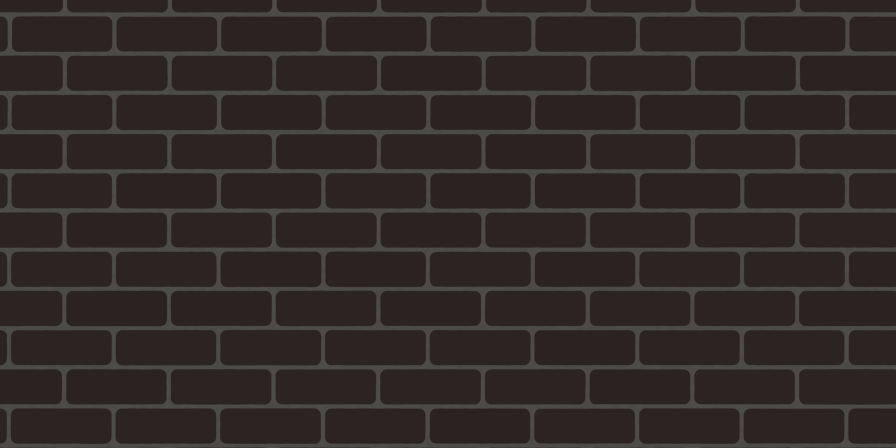
A Shadertoy shader for this pattern:

```glsl
// Dark brick wall in running bond with rounded bricks and thin grey mortar.

// Lengths are in canvas heights
const vec2  PITCH        = vec2(0.2337, 0.0875);
const vec2  ORIGIN       = vec2(0.0195, 0.0052);
const float ROW_SHIFT    = 0.527;    // offset of odd rows, in bricks
const float DRIFT        = 0.0026;   // sideways lean from bottom to top
const float JOINT        = 0.0092;
const float CORNER       = 0.0145;
const float EDGE_SOFT    = 0.0016;
const float SIZE_JITTER  = 0.0007;
const float EDGE_WOBBLE  = 0.0007;
const float TINT_JITTER  = 0.006;
const float MORTAR_GRAIN = 0.016;

const vec3 BRICK_COLOR  = vec3(0.170, 0.140, 0.128);
const vec3 MORTAR_COLOR = vec3(0.302, 0.294, 0.276);

float hash(vec2 p) {
    vec3 q = fract(vec3(p.xyx) * 0.1031);
    q += dot(q, q.yzx + 33.33);
    return fract((q.x + q.y) * q.z);
}

float valueNoise(vec2 p) {
    vec2 cell = floor(p);
    vec2 f = fract(p);
    f = f * f * (3.0 - 2.0 * f);
    float low  = mix(hash(cell), hash(cell + vec2(1.0, 0.0)), f.x);
    float high = mix(hash(cell + vec2(0.0, 1.0)), hash(cell + 1.0), f.x);
    return mix(low, high, f.y);
}

float roundedBox(vec2 p, vec2 halfSize, float radius) {
    vec2 q = abs(p) - halfSize + radius;
    return length(max(q, 0.0)) + min(max(q.x, q.y), 0.0) - radius;
}

void mainImage(out vec4 fragColor, in vec2 fragCoord) {
    vec2 uv = fragCoord / iResolution.y;

    // Brick grid with every other row shifted
    vec2 grid = (uv - ORIGIN - vec2(DRIFT * uv.y, 0.0)) / PITCH;
    float row = floor(grid.y);
    grid.x -= ROW_SHIFT * mod(row, 2.0);
    vec2 id = floor(grid) + 20.0;
    vec2 local = (fract(grid) - 0.5) * PITCH;

    // Brick outline, slightly uneven
    vec2 jitter = vec2(hash(id), hash(id + 41.7)) - 0.5;
    vec2 halfSize = 0.5 * (PITCH - JOINT) + jitter * SIZE_JITTER;
    float dist = roundedBox(local, halfSize, CORNER);
    dist += (valueNoise(uv * 75.0) - 0.5) * EDGE_WOBBLE;

    // Faint tint per brick and grain in the mortar
    float tint = hash(id + 17.3) - 0.5;
    vec3 brick = BRICK_COLOR + tint * TINT_JITTER * vec3(0.4, 1.0, 0.6);
    vec3 mortar = MORTAR_COLOR + (valueNoise(uv * 110.0) - 0.5) * MORTAR_GRAIN;

    float edge = max(EDGE_SOFT, 0.7 / iResolution.y);
    fragColor = vec4(mix(brick, mortar, smoothstep(-edge, edge, dist)), 1.0);
}
```
